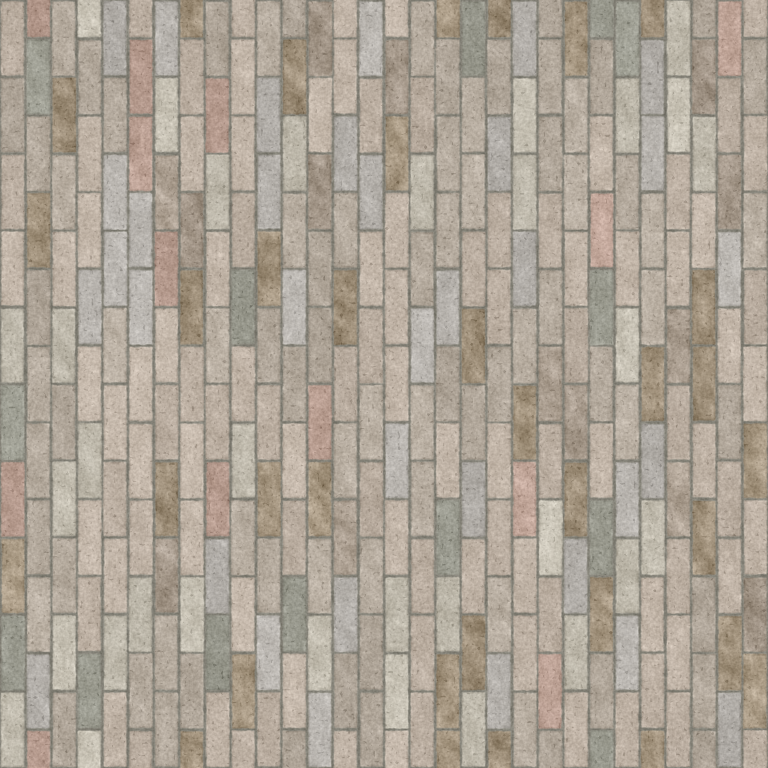
Give the GLSL for this texture, as a Shadertoy shader.

```glsl
// Weathered clay pavers laid upright in a running bond: thirty columns, every
// second one shifted by half a brick. Each brick is a wobbly rounded box with a
// hashed colour, cloudy stains, grain and pits, set in grey sandy mortar.

#define COLUMNS 30.0
#define ROWS 10.0
#define JOINT 0.0036          // mortar width, in canvas units
#define CORNER 0.0017         // brick corner radius
#define WOBBLE 0.0011         // raggedness of the brick outline
#define GRAIN 0.075           // strength of the fine grain
#define TONE_SPREAD 0.06      // brightness range between bricks
#define MORTAR vec3(0.535, 0.525, 0.485)

// Integer hash giving three values in 0..1
vec3 hash3(vec2 cell) {
    uvec2 q = uvec2(ivec2(cell) + 4096);
    uvec3 v = uvec3(q, q.x ^ (q.y << 8)) * 1664525u + 1013904223u;
    v += v.yzx * v.zxy;
    v ^= v >> 16;
    v += v.yzx * v.zxy;
    return vec3(v >> 8) / 16777216.0;
}

float cornerSlope(vec2 cell, vec2 offset) {
    float angle = 6.28319 * hash3(cell).x;
    return dot(vec2(cos(angle), sin(angle)), offset);
}

// Gradient noise, roughly -0.7..0.7
float noise(vec2 p) {
    vec2 i = floor(p), f = p - i;
    vec2 u = f * f * f * (f * (f * 6.0 - 15.0) + 10.0);
    vec2 e = vec2(1.0, 0.0);
    return mix(mix(cornerSlope(i, f), cornerSlope(i + e, f - e), u.x),
               mix(cornerSlope(i + e.yx, f - e.yx), cornerSlope(i + 1.0, f - 1.0), u.x), u.y);
}

float fbm(vec2 p) {
    float sum = 0.0, gain = 0.6;
    for (int octave = 0; octave < 3; octave++) {
        sum += gain * noise(p);
        p = p * 2.03 + 17.3;
        gain *= 0.5;
    }
    return sum;
}

float roundedBox(vec2 p, vec2 halfSize, float radius) {
    vec2 d = abs(p) - halfSize + radius;
    return length(max(d, 0.0)) + min(max(d.x, d.y), 0.0) - radius;
}

// Clay colour in rgb, stain strength in a
vec4 clay(float pick) {
    if (pick < 0.10) return vec4(0.635, 0.575, 0.490, 0.24);  // ochre brown
    if (pick < 0.15) return vec4(0.650, 0.600, 0.545, 0.20);  // umber
    if (pick < 0.21) return vec4(0.725, 0.620, 0.570, 0.13);  // rose
    if (pick < 0.27) return vec4(0.605, 0.605, 0.560, 0.09);  // green grey
    if (pick < 0.39) return vec4(0.760, 0.738, 0.685, 0.12);  // cream
    if (pick < 0.51) return vec4(0.708, 0.692, 0.670, 0.09);  // cool grey
    if (pick < 0.73) return vec4(0.705, 0.665, 0.615, 0.11);  // beige
    return vec4(0.742, 0.692, 0.640, 0.09);                   // pale sand
}

void mainImage(out vec4 fragColor, in vec2 fragCoord) {
    vec2 uv = fragCoord / iResolution.xy;
    float pixel = 1.0 / min(iResolution.x, iResolution.y);

    // Running bond layout; bricks cut by the border wrap around
    vec2 grid = uv * vec2(COLUMNS, ROWS);
    grid.y += 0.5 * mod(floor(grid.x), 2.0);
    vec2 brickId = mod(floor(grid), vec2(COLUMNS, ROWS));
    vec2 size = 1.0 / vec2(COLUMNS, ROWS);
    vec2 local = (fract(grid) - 0.5) * size;
    vec3 look = hash3(brickId + 211.0);
    vec3 fit = hash3(brickId + 733.0) - 0.5;

    // Ragged outline with small differences in size and placement
    vec2 halfSize = 0.5 * (size - JOINT) + 0.0006 * fit.z;
    float ragged = noise(uv * 110.0) + 0.6 * noise(uv * 260.0 + 31.0);
    float edge = roundedBox(local - 0.0010 * fit.xy, halfSize, CORNER) + WOBBLE * ragged;
    float soft = max(pixel, 0.0009);
    float brickMask = 1.0 - smoothstep(-soft, soft, edge);

    // Clay body: tone, slanted stains and worn pale patches
    vec4 body = clay(look.x);
    vec2 seed = look.yz * 91.0;
    vec2 slanted = uv + vec2(0.0, 0.5 * uv.x);
    float stain = fbm(slanted * vec2(38.0, 33.0) + seed);
    float patches = smoothstep(0.05, 0.45, fbm(uv * 75.0 + seed.yx));
    vec3 brick = body.rgb + TONE_SPREAD * (look.y - 0.5);
    brick += body.a * stain * vec3(1.0, 1.02, 1.08);
    brick += 0.045 * patches;

    // Fine grain and dark pits
    float grain = noise(uv * 230.0 + seed) + 0.7 * noise(uv * 410.0 + 7.0);
    float pits = smoothstep(0.30, 0.52, noise(uv * 190.0 + seed.yx));
    brick += GRAIN * grain - 0.10 * pits;

    // Rims: mostly grimy, pale and chipped where the wear is heavy
    float rim = smoothstep(-0.0034, -0.0004, edge);
    float wear = smoothstep(-0.1, 0.3, noise(uv * 48.0 + 53.0));
    brick += rim * mix(-0.055, 0.035, wear);

    // Sandy mortar, darkest along its middle, with pale smears
    vec3 mortar = MORTAR + 0.07 * grain + 0.10 * fbm(uv * 45.0 + 80.0);
    mortar -= 0.035 * smoothstep(0.0004, 0.0020, edge);
    fragColor = vec4(clamp(mix(mortar, brick, brickMask), 0.0, 1.0), 1.0);
}
```
